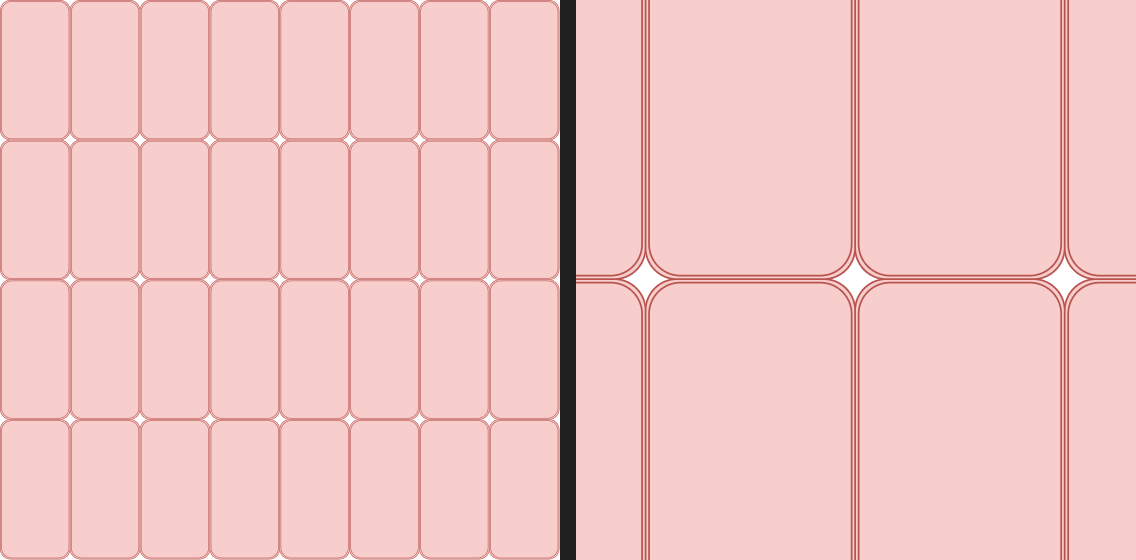
Left, the full canvas; right, a detail of the centre.
Give the GLSL for this pattern, as a Shadertoy shader.

```glsl
// Grid of tall rounded pink tiles with thin double red outlines and white gaps at the corners.

#define GRID    vec2(8.0, 4.0)             // tiles across and down
#define TILE    vec2(120.0, 240.0)         // tile size in design units
#define STROKE  1.0                        // outline width
#define INSET   2.0                        // from outer to inner outline
#define RADIUS  18.0                       // corner radius of both outlines
#define MARGIN  vec2(1.0, 1.0)             // bare paper at the right and bottom
#define FILL    vec3(0.973, 0.808, 0.800)
#define INK     vec3(0.722, 0.329, 0.314)
#define PAPER   vec3(1.0)

// Signed distance to a quadrant (x, y > 0) with a rounded corner; negative inside.
float roundedCorner(vec2 p) {
    vec2 q = RADIUS - p;
    return length(max(q, 0.0)) + min(max(q.x, q.y), 0.0) - RADIUS;
}

// Share of a pixel lying inside an edge at distance d.
float insideCoverage(float d, float pixel) {
    return clamp(0.5 - d / pixel, 0.0, 1.0);
}

// Share of a pixel covered by a stroke centred on d = 0, exact for thin lines.
float strokeCoverage(float d, float pixel) {
    return insideCoverage(d - 0.5 * STROKE, pixel) - insideCoverage(d + 0.5 * STROKE, pixel);
}

void mainImage(out vec4 fragColor, in vec2 fragCoord) {
    // Design units, with the first tile edge half a stroke in from the left and top.
    vec2 canvas = GRID * TILE + STROKE + MARGIN;
    float pixel = canvas.y / iResolution.y;
    vec2 pos = fragCoord / iResolution.xy * canvas - 0.5 * STROKE - vec2(0.0, MARGIN.y);

    // Nearest grid crossing and the offset from it.
    vec2 node = floor(pos / TILE + 0.5);
    vec2 crossing = pos - TILE * node;

    // Gather the tiles that meet there, skipping those outside the grid.
    float fill = 0.0, outerLine = 0.0, innerLine = 0.0;
    for (int i = 0; i < 4; i++) {
        vec2 corner = vec2(i & 1, i >> 1);
        vec2 tile = node + corner - 1.0;
        if (any(lessThan(tile, vec2(0.0))) || any(greaterThanEqual(tile, GRID))) continue;

        vec2 local = crossing * (corner * 2.0 - 1.0);
        float d = roundedCorner(local);
        fill += insideCoverage(d - 0.5 * STROKE, pixel);
        outerLine = max(outerLine, strokeCoverage(d, pixel));
        innerLine += strokeCoverage(roundedCorner(local - INSET), pixel);
    }

    // Paper, then tiles, then outlines.
    vec3 color = mix(PAPER, FILL, min(fill, 1.0));
    color = mix(color, INK, min(outerLine + innerLine, 1.0));
    fragColor = vec4(color, 1.0);
}
```
